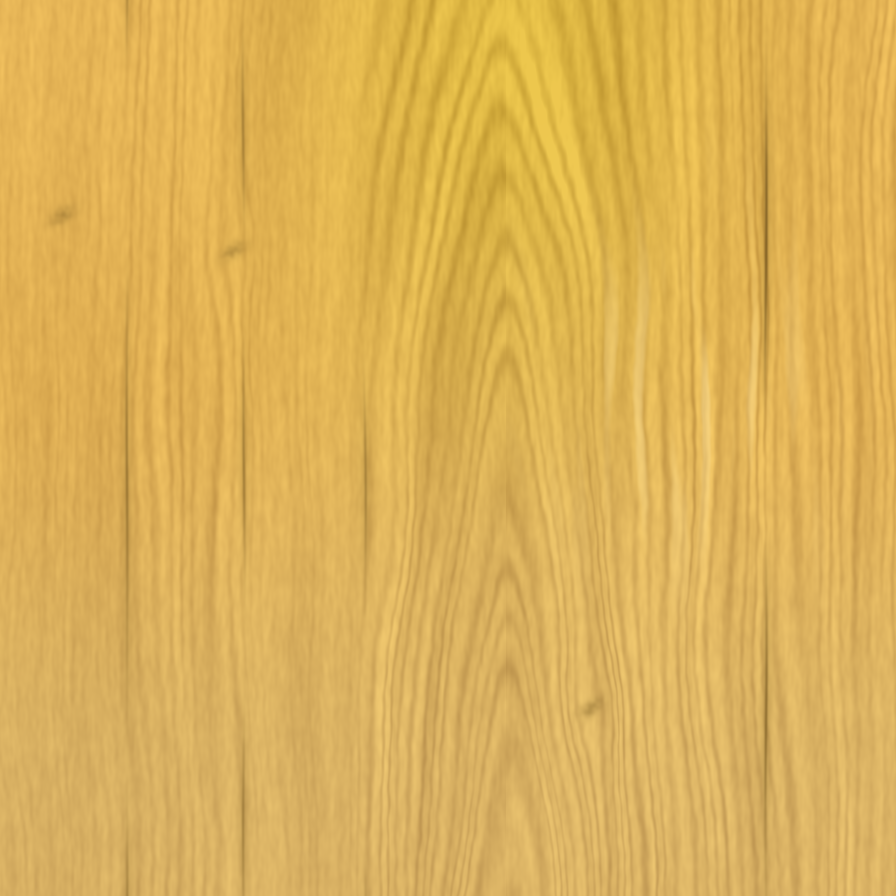
Give the GLSL for this texture, as a Shadertoy shader.

```glsl
// Golden wood boards with upright grain and a pointed cathedral figure.
// Growth rings are contours of a bent distance field; stretched gradient
// noise adds streaks and fibres, and loops place the seams and knots.

const vec3 PALE_WOOD = vec3(0.915, 0.750, 0.378);
const vec3 DARK_WOOD = vec3(0.755, 0.585, 0.270);
const vec3 SEAM_BROWN = vec3(0.47, 0.35, 0.13);
const vec3 FLECK_CREAM = vec3(0.98, 0.86, 0.56);
const vec3 YELLOW_CAST = vec3(-0.025, -0.010, -0.105);
const vec3 ORANGE_CAST = vec3(0.022, -0.004, -0.015);
const vec3 TAN_CAST = vec3(-0.022, -0.012, 0.040);

const float RING_COUNT = 68.0;     // rings per canvas width
const float ARCH_CENTER = 0.565;
const float ARCH_ROUNDNESS = 0.025;
const float ARCH_RISE = 0.17;
const float RING_CONTRAST = 0.58;
const float STREAK_CONTRAST = 0.50;
const float FIBRE_CONTRAST = 0.27;
const float MEAN_SHADE = 0.27;
const float TAU = 6.2832;

const int SEAMS = 4;
const float SEAM_X[SEAMS] = float[](0.142, 0.272, 0.407, 0.855);
const float BOARD_GRAIN[SEAMS + 1] = float[](0.30, 0.70, 0.28, 1.0, 0.80);
const int KNOTS = 3;
const vec2 KNOT_AT[KNOTS] = vec2[](vec2(0.07, 0.76), vec2(0.26, 0.72), vec2(0.66, 0.21));

float hash(vec2 p) {
    vec3 q = fract(p.xyx * 0.1031);
    q += dot(q, q.yzx + 33.33);
    return fract((q.x + q.y) * q.z);
}

float cornerSlope(vec2 cell, vec2 offset) {
    float angle = TAU * hash(cell);
    return dot(vec2(cos(angle), sin(angle)), offset);
}

// Gradient noise, roughly -1 to 1
float noise(vec2 p) {
    vec2 i = floor(p), f = p - i;
    vec2 u = f * f * f * (f * (f * 6.0 - 15.0) + 10.0);
    vec2 e = vec2(1.0, 0.0);
    float low = mix(cornerSlope(i, f), cornerSlope(i + e.xy, f - e.xy), u.x);
    float high = mix(cornerSlope(i + e.yx, f - e.yx), cornerSlope(i + 1.0, f - 1.0), u.x);
    return 1.4 * mix(low, high, u.y);
}

// Distance across the grain; its contours run upright and arch at the center
float grainField(vec2 p) {
    float sway = 0.018 * noise(vec2(p.x * 5.0 + 3.0, p.y * 2.2));
    sway += 0.006 * noise(vec2(p.x * 14.0, p.y * 5.0 + 7.0));
    sway += 0.0014 * noise(p * vec2(70.0, 38.0));
    float side = p.x - ARCH_CENTER + sway + 0.012 * noise(vec2(4.5, p.y * 3.0));
    float arch = ARCH_RISE * (p.y - 0.5) * exp(-side * side / 0.02);
    return sign(side) * 0.0 + sqrt(side * side + ARCH_ROUNDNESS * ARCH_ROUNDNESS) + arch;
}

float growthRings(float field, float y) {
    float phase = field * RING_COUNT + 1.1 * noise(vec2(field * 22.0, y * 0.8));
    float wave = 0.5 + 0.5 * sin(TAU * phase);
    float fade = 0.75 + 0.6 * noise(vec2(field * 30.0 + 9.0, y * 3.0));
    return (wave * wave - 0.375) * fade;
}

void mainImage(out vec4 fragColor, in vec2 fragCoord) {
    vec2 uv = fragCoord / iResolution.xy;

    // Knots push the grain aside and leave a small dark eye
    vec2 p = uv;
    float eye = 0.0;
    for (int i = 0; i < KNOTS; i++) {
        vec2 d = uv - KNOT_AT[i];
        p.x -= 0.65 * d.x * exp(-dot(d * vec2(30.0, 14.0), d * vec2(30.0, 14.0)));
        d.y -= 0.4 * d.x;
        vec2 s = d * vec2(75.0, 110.0);
        eye += exp(-dot(s, s)) * (0.65 + 0.35 * noise(uv * 130.0));
    }

    // Boards set the grain strength; seams fade in and out along their length
    float strength = BOARD_GRAIN[0], seam = 0.0;
    for (int i = 0; i < SEAMS; i++) {
        float id = float(i);
        float d = uv.x - SEAM_X[i] + 0.003 * noise(vec2(id * 5.3, uv.y * 3.0));
        strength = mix(strength, BOARD_GRAIN[i + 1], smoothstep(-0.012, 0.012, d));
        float wear = smoothstep(-0.25, 0.65, noise(vec2(id * 3.7 + 1.4, uv.y * 3.2)));
        seam += (0.6 * exp(-pow(d / 0.0018, 2.0)) + 0.22 * exp(-pow(d / 0.007, 2.0))) * wear;
    }

    // Rings, long streaks, broad bands and short fibres add up to one shade
    float field = grainField(p);
    float across = mix(p.x, field, 0.85) + step(p.x, ARCH_CENTER) * 3.0;
    float streak = 0.6 * noise(vec2(across * 38.0, uv.y * 1.6));
    streak += 0.4 * noise(vec2(across * 95.0, uv.y * 3.0 + 5.0));
    float band = noise(vec2(uv.x * 9.0 + 2.0, uv.y * 1.3));
    float fibre = 0.6 * noise(uv * vec2(165.0, 26.0));
    fibre += 0.4 * noise(uv * vec2(210.0, 75.0) + 17.0);
    float shade = MEAN_SHADE + RING_CONTRAST * strength * growthRings(field, uv.y);
    shade += STREAK_CONTRAST * (0.3 + 0.7 * strength) * streak;
    shade += 0.26 * band + FIBRE_CONTRAST * fibre;
    vec3 color = mix(PALE_WOOD, DARK_WOOD, clamp(shade, -0.25, 1.35));

    // Warm sides, yellow upper middle, duller foot
    float middle = exp(-pow((uv.x - 0.58) / 0.23, 2.0));
    color += YELLOW_CAST * middle * smoothstep(0.35, 0.95, uv.y);
    color += ORANGE_CAST * (1.0 - middle) * smoothstep(0.15, 0.6, uv.y);
    color += TAN_CAST * (1.0 - smoothstep(0.05, 0.65, uv.y));

    // Pale flecks right of the arch, then the dark marks
    vec2 fleckArea = (uv - vec2(0.77, 0.56)) / vec2(0.13, 0.17);
    float fleck = smoothstep(0.15, 0.6, noise(vec2(across * 60.0, uv.y * 4.0 + 2.0)));
    color = mix(color, FLECK_CREAM, 0.6 * fleck * exp(-dot(fleckArea, fleckArea)));
    color = mix(color, SEAM_BROWN, clamp(seam + 0.55 * eye, 0.0, 0.8));

    fragColor = vec4(clamp(color, 0.0, 1.0), 1.0);
}
```
